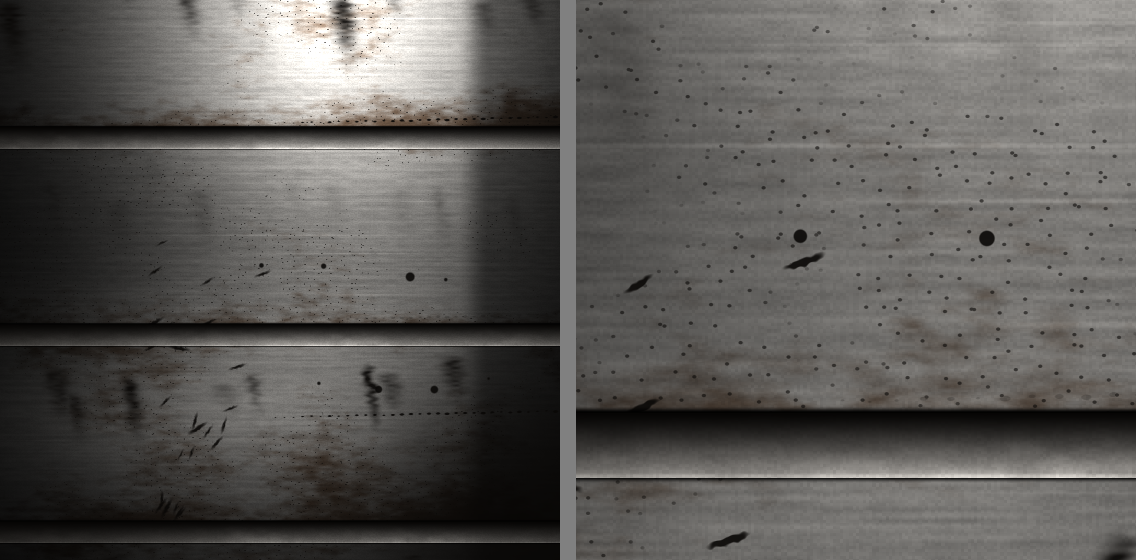
Left: the whole. Right: its middle third, enlarged.
Give the GLSL for this texture, as a WebGL 1 fragment shader.

```glsl
precision highp float;
// Stacked brushed steel panels, split by lit grooves and worn by soot, chips and pits.
uniform vec2 u_resolution;

#define PERIOD 0.352
#define GROOVE_BASE 0.030
#define GROOVE_HEIGHT 0.039
#define LIGHT_X 0.62
#define LIGHT_WIDTH 0.38
#define SHADOW_X 0.845
#define BRUSH_AMOUNT 0.24
#define GRIME_AMOUNT 0.85
#define STEEL vec3(1.0, 0.985, 0.96)
#define SOOT vec3(0.035, 0.028, 0.022)
#define RUST vec3(0.17, 0.125, 0.09)

float hash(vec2 p) {
  return fract(sin(dot(p, vec2(127.1, 311.7))) * 43758.545);
}

vec2 hash2(vec2 p) {
  return vec2(hash(p), hash(p + 19.7));
}

float noise(vec2 p) {
  vec2 i = floor(p), f = fract(p);
  f = f * f * (3.0 - 2.0 * f);
  return mix(mix(hash(i), hash(i + vec2(1, 0)), f.x),
             mix(hash(i + vec2(0, 1)), hash(i + vec2(1, 1)), f.x), f.y);
}

float fbm(vec2 p) {
  float sum = 0.0, amp = 0.52;
  for (int i = 0; i < 5; i++) {
    sum += amp * noise(p);
    p = p * 2.07 + 7.3;
    amp *= 0.5;
  }
  return sum;
}

// Distance to the nearest scattered point
float cellular(vec2 p) {
  vec2 cell = floor(p);
  float d = 1.0;
  for (int y = -1; y <= 1; y++)
    for (int x = -1; x <= 1; x++) {
      vec2 c = cell + vec2(x, y);
      d = min(d, length(c + hash2(c) - p));
    }
  return d;
}

float panelLight(vec2 p) {
  float center = mix(0.50, LIGHT_X, smoothstep(0.2, 0.6, p.y));
  float dx = (p.x - center) / LIGHT_WIDTH;
  float level = 0.13 + 0.32 * smoothstep(0.0, 0.3, p.y) + 0.52 * smoothstep(0.5, 1.0, p.y);
  float shadow = mix(1.0, 0.5, smoothstep(-0.03, 0.03, p.x - SHADOW_X));
  vec2 hot = (p - vec2(LIGHT_X - 0.03, 1.0)) / vec2(0.13, 0.2);
  return (level * exp(-dx * dx) + 0.2 * exp(-dot(hot, hot))) * shadow + 0.025;
}

// Soot streaks hanging down a panel; v runs 0..1 from its bottom
float smudges(float x, float v, float row) {
  float mask = 0.0;
  for (int i = 0; i < 9; i++) {
    vec2 id = vec2(i, row * 13.0 + 5.0);
    vec2 r = hash2(id), s = hash2(id + 41.3);
    float d = (0.97 - 0.25 * r.y - v) / (0.22 + 0.3 * s.x);
    float cx = (float(i) + r.x) / 9.0 + 0.022 * d;
    float dx = (x - cx + 0.012 * (noise(vec2(x * 30.0, v * 50.0)) - 0.5)) / (0.010 + 0.012 * s.y);
    float fade = smoothstep(0.0, 0.15, d) * (1.0 - smoothstep(0.2, 1.0, d));
    mask = max(mask, exp(-dx * dx) * fade * (0.25 + 0.75 * s.x));
  }
  return mask * (0.6 + 0.6 * noise(vec2(x * 70.0, v * 80.0)));
}

// Clusters of slanted chips
float chips(vec2 p, float aa) {
  float mask = 0.0;
  for (int c = 0; c < 4; c++)
    for (int i = 0; i < 7; i++) {
      vec2 id = vec2(c, i), r = hash2(id + 3.1), s = hash2(id + 67.0);
      vec2 home = vec2(0.30 + 0.04 * float(c), 0.10 + 0.12 * float(c));
      vec2 q = p - home - (r - 0.5) * vec2(0.09, 0.07) * (0.5 + float(c));
      float a = mix(1.2, 0.25, float(c) / 3.0) + 0.8 * (s.x - 0.5);
      q = mat2(cos(a), -sin(a), sin(a), cos(a)) * q;
      q.y += 0.002 * (noise(p * 300.0) - 0.5);
      float size = 0.005 + 0.011 * s.y;
      float d = (length(q / vec2(size, size * 0.2)) - 1.0) * size * 0.2;
      mask = max(mask, 1.0 - smoothstep(-aa, aa, d));
    }
  return mask;
}

// Round pits of mixed size
float pits(vec2 p, float aa) {
  float mask = 0.0;
  for (int i = 0; i < 8; i++) {
    vec2 r = hash2(vec2(i, 8.4));
    vec2 c = vec2(0.46 + 0.055 * (float(i) + r.x), 0.49 + 0.04 * r.y - 0.2 * mod(float(i), 2.0));
    float radius = 0.002 + 0.006 * hash(vec2(i, 2.9));
    mask = max(mask, 1.0 - smoothstep(-aa, aa, length(p - c) - radius));
  }
  return mask;
}

// Dotted drag trail, growing to the right
float trail(float x, float h, float row, float aa) {
  float base = row == 0.0 ? 0.185 : 0.006;
  float id = floor(x * 62.0);
  float dy = h - base - 0.022 * (x - 0.5) - 0.002 * hash(vec2(id, row));
  float size = (0.0015 + 0.003 * hash(vec2(id, 4.0))) * smoothstep(0.45, 0.8, x + 0.1);
  float d = length(vec2((fract(x * 62.0) - 0.5) / 62.0, dy * 1.9)) - size;
  return (1.0 - smoothstep(-aa, aa, d)) * step(0.48, x);
}

void main() {
  vec2 p = gl_FragCoord.xy / u_resolution;
  float aa = 1.0 / u_resolution.y;
  float row = floor((p.y - GROOVE_BASE) / PERIOD);
  float local = p.y - GROOVE_BASE - row * PERIOD;
  float h = local - GROOVE_HEIGHT;
  float v = h / (PERIOD - GROOVE_HEIGHT);
  float wear = row == 1.0 ? 0.22 : 1.0;

  // Brushed metal
  float brush = 0.6 * noise(p * vec2(9.0, 300.0)) + 0.4 * noise(p * vec2(60.0, 210.0)) - 0.5;
  float glint = smoothstep(0.9, 1.0, noise(p * vec2(1.5, 150.0)));
  float grain = hash(floor(p * 512.0)) - 0.5;
  vec3 color = STEEL * panelLight(p) * (1.0 + BRUSH_AMOUNT * brush + 0.12 * glint + 0.09 * grain);

  // Rust and soot
  float cloud = fbm(p * vec2(7.0, 11.0) + row * 4.7);
  float fine = fbm(p * vec2(45.0, 110.0));
  float edge = exp(-max(v, 0.0) * 8.0) + 0.35 * exp(-(1.0 - v) * 14.0);
  float grime = smoothstep(0.42, 0.95, cloud * (0.55 + 0.3 * wear) + 0.42 * edge + 0.45 * (fine - 0.5));
  color = mix(color, color * RUST * 2.6, grime * GRIME_AMOUNT);
  float corner = smoothstep(0.55, 1.0, p.x) * (1.0 - smoothstep(0.08, 0.4, p.y));
  float soot = max(smudges(p.x, v, row) * wear, corner * 0.7);
  color = mix(color, SOOT, clamp(soot, 0.0, 0.92));

  // Chips, pits, specks and trail
  float speck = 1.0 - smoothstep(0.05, 0.11, cellular(p * vec2(65.0, 80.0)));
  speck *= smoothstep(0.48, 0.62, cloud + 0.25 * edge) * 0.65;
  float damage = max(max(chips(p, aa), pits(p, aa)), max(speck, trail(p.x, h, row, aa) * wear));
  color = mix(color, SOOT, damage * 0.9);

  // Groove: dark under the upper panel, bright on the lower lip
  float t = local / GROOVE_HEIGHT;
  float gx = (p.x - LIGHT_X) / 0.45;
  float lip = (0.18 + 0.82 * exp(-gx * gx)) * (0.48 + 0.65 * p.y);
  float shine = lip * pow(clamp(1.0 - t, 0.0, 1.0), 1.35);
  shine += 0.2 * lip * (1.0 - smoothstep(0.03, 0.09, t));
  vec3 groove = SOOT * 0.6 + STEEL * shine * (1.0 + 0.08 * grain - 0.25 * grime);
  color *= smoothstep(0.0, 0.004, abs(h)) * smoothstep(-0.001, 0.003, PERIOD - local);
  color = mix(groove, color, smoothstep(-aa, aa, h));
  gl_FragColor = vec4(clamp(color, 0.0, 1.0), 1.0);
}
```
